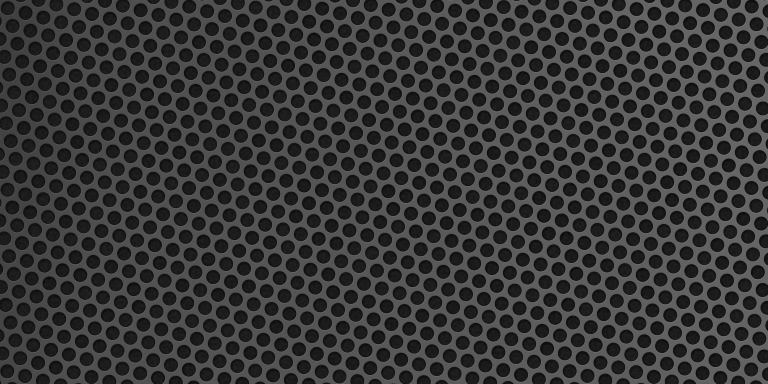
A WebGL 1 fragment shader for this pattern:

```glsl
precision highp float;
// Dark perforated metal sheet: round holes on a tilted hexagonal lattice,
// about 1000 in view. Each hole is a distance function with a shaded wall,
// a speckled floor and a thin lit rim; the sheet brightens to the right.

uniform vec2 u_resolution;

float hash(vec2 p) {
  return fract(sin(dot(p, vec2(127.1, 311.7))) * 43758.55);
}

vec2 gradient(vec2 p) {
  float angle = 6.2832 * hash(p);
  return vec2(cos(angle), sin(angle));
}

// Gradient noise, roughly -0.7 to 0.7.
float noise(vec2 p) {
  vec2 i = floor(p);
  vec2 f = p - i;
  vec2 u = f * f * f * (f * (f * 6.0 - 15.0) + 10.0);
  vec2 e = vec2(1.0, 0.0);
  float low = mix(dot(gradient(i), f), dot(gradient(i + e), f - e), u.x);
  float high = mix(dot(gradient(i + e.yx), f - e.yx),
                   dot(gradient(i + e.xx), f - e.xx), u.x);
  return mix(low, high, u.y);
}

// Offset from the nearest hexagonal lattice point (xy) and its position (zw).
vec4 hexCell(vec2 p) {
  vec2 period = vec2(1.0, 1.73205);
  vec2 a = floor(p / period + 0.5) * period;
  vec2 b = (floor(p / period) + 0.5) * period;
  vec2 da = p - a;
  vec2 db = p - b;
  return dot(da, da) < dot(db, db) ? vec4(da, a) : vec4(db, b);
}

void main() {
  // Height spans one unit, origin at the centre.
  vec2 p = (gl_FragCoord.xy - 0.5 * u_resolution) / u_resolution.y;
  float pitch = 0.048;
  float pixel = 1.0 / (u_resolution.y * pitch);

  // Tilted lattice; the local offset is turned back for lighting.
  float c = cos(0.258);
  float s = sin(0.258);
  mat2 turn = mat2(c, s, -s, c);
  vec4 cell = hexCell(turn * (p - vec2(0.0115, 0.0019)) / pitch);
  vec2 local = cell.xy * turn;
  float edge = length(local) - 0.378;
  vec2 light = normalize(vec2(0.45, -1.0));
  float facing = dot(local, light) / max(length(local), 0.001);

  // Sheet: broad gradient, faint blotches and fine grain.
  float sheet = 0.345 + 0.052 * p.x + 0.025 * p.y * p.x;
  sheet -= 0.03 * smoothstep(-0.75, -1.0, p.x);
  sheet += 0.012 * noise(p * 4.0) + 0.012 * noise(p * 170.0);

  // Rim: lit on the lower side, slightly dim on the upper side.
  float rim = 1.0 - smoothstep(0.0, 0.05 + 0.5 * pixel, edge);
  sheet += rim * (0.075 * max(facing, 0.0) - 0.035 * max(-facing, 0.0));

  // Hole: shadow falls from the upper left onto the floor.
  float depth = length(local - light * 0.06) - 0.29;
  float hole = mix(0.108, 0.068, smoothstep(-0.06, 0.08, depth));
  hole += 0.035 * noise(p * 130.0 + 17.0) + 0.014 * (hash(cell.zw) - 0.5);

  float cover = smoothstep(-0.6 * pixel, 0.6 * pixel, edge);
  gl_FragColor = vec4(vec3(mix(hole, sheet, cover)), 1.0);
}
```
